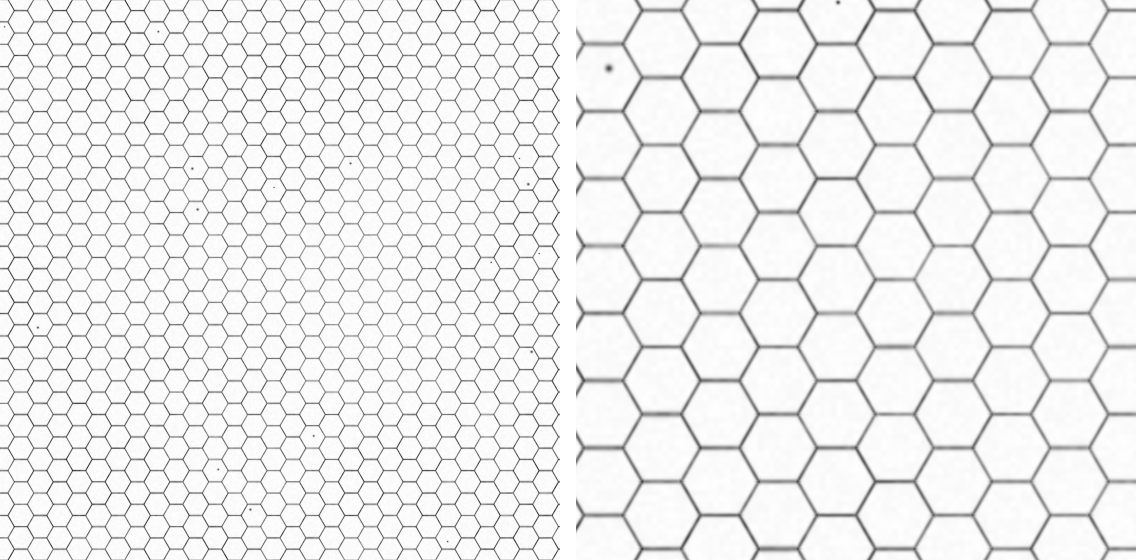
Left: the whole. Right: its middle third, enlarged.
Give the GLSL for this pattern, as a three.js fragment shader.

```glsl
// Fine honeycomb mesh of thin grey ink lines on near-white paper.
// Each point finds its nearest hexagon centre, then its nearest edge; a hash
// per edge varies the ink, and noise adds fading, rough lines and dust.

#define PITCH 0.04007             // height of one hexagon on the canvas
#define ORIGIN vec2(0.0026, 0.0194) // centre of the lower left hexagon
#define PAPER 0.985
#define INK 0.13
#define SLANT_WIDTH 0.029         // line softness, in hexagon heights
#define FLAT_WIDTH 0.030
#define FLAT_SPREAD 0.016         // extra width of the blurriest flat edges
#define STRENGTH 0.80
#define FADE_CENTRE vec2(0.62, 0.50)
#define FADE 0.22
#define DUST_CHANCE 0.012

varying vec2 vUv;

const vec2 LATTICE = vec2(1.73205, 1.0);
const vec2 HALF_STEP = vec2(0.433013, 0.25);

float hash(vec2 p) {
  return fract(sin(dot(p, vec2(12.9898, 78.233))) * 43758.5453);
}

float noise(vec2 p) {
  vec2 i = floor(p);
  vec2 f = fract(p);
  f = f * f * (3.0 - 2.0 * f);
  return mix(mix(hash(i), hash(i + vec2(1.0, 0.0)), f.x),
             mix(hash(i + vec2(0.0, 1.0)), hash(i + 1.0), f.x), f.y);
}

float softLine(float distance, float width) {
  float t = distance / width;
  return exp(-t * t);
}

// Centre of the hexagon holding p: the closer of two staggered grids
vec2 hexCentre(vec2 p) {
  vec2 even = floor(p / LATTICE + 0.5) * LATTICE;
  vec2 odd = (floor(p / LATTICE) + 0.5) * LATTICE;
  return distance(p, even) < distance(p, odd) ? even : odd;
}

// Ink of the nearest edge, with a darker knot at the corners
float meshInk(vec2 p, vec2 centre) {
  vec2 local = p - centre;
  vec2 q = abs(local);
  float slant = dot(q, vec2(0.866025, 0.5));
  bool isFlat = q.y > slant;
  float edge = 0.5 - max(q.y, slant);

  // The edge midpoint is shared by both neighbours, so it names the edge
  vec2 middle = centre + sign(local) * (isFlat ? vec2(0.0, 0.5) : HALF_STEP);
  vec2 id = floor(middle / HALF_STEP + 0.5);
  float blur = hash(id + 3.7);
  float width = isFlat ? FLAT_WIDTH + FLAT_SPREAD * blur : SLANT_WIDTH;
  float strength = STRENGTH * mix(0.78, 1.08, hash(id + 19.3));
  if (isFlat) strength *= 1.0 - 0.25 * blur;

  float corner = min(distance(q, vec2(0.57735, 0.0)),
                     distance(q, vec2(0.288675, 0.5)));
  float ink = strength * softLine(edge, width);
  return max(ink, 0.92 * softLine(corner, 0.042));
}

// A rare small speck at a random place in a hexagon
float dustInk(vec2 p, vec2 centre) {
  vec2 id = floor(centre / HALF_STEP + 0.5);
  vec2 spot = 0.6 * (vec2(hash(id + 5.1), hash(id + 8.9)) - 0.5);
  float present = step(hash(id + 31.7), DUST_CHANCE);
  float size = mix(0.03, 0.06, hash(id + 2.3));
  return 0.8 * present * softLine(distance(p - centre, spot), size);
}

void main() {
  vec2 p = (vUv - ORIGIN) / PITCH;
  vec2 centre = hexCentre(p);

  // Broad fading over the sheet and fine roughness along the lines
  vec2 away = vUv - FADE_CENTRE;
  float fading = 1.0 - FADE * exp(-9.0 * dot(away, away));
  fading *= mix(0.86, 1.1, noise(vUv * 6.0 + 4.0));
  float rough = mix(0.85, 1.1, noise(vUv * 240.0));

  float ink = max(meshInk(p, centre) * fading * rough, dustInk(p, centre));
  float grain = 0.025 * (noise(vUv * 300.0 + 40.0) - 0.5);
  float shade = mix(PAPER + grain, INK, clamp(ink, 0.0, 1.0));
  gl_FragColor = vec4(vec3(shade), 1.0);
}
```
